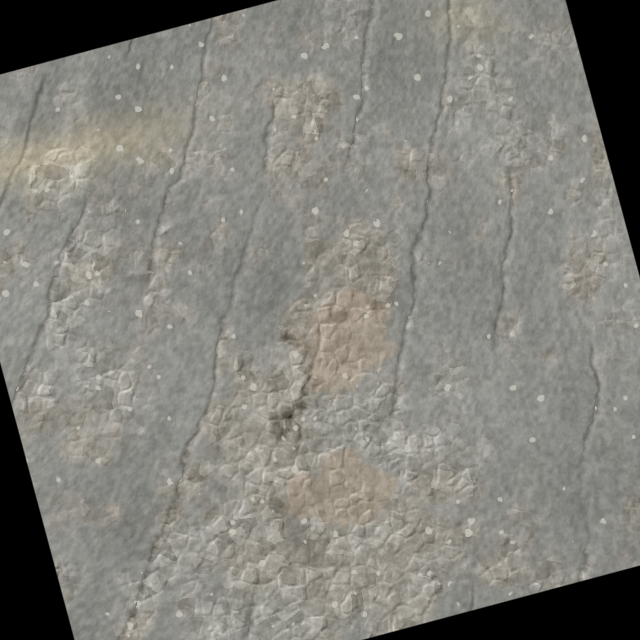
Write a WebGL 2 fragment shader that draws this texture.

```glsl
#version 300 es
precision highp float;
// Weathered grey asphalt: a tilted square slab with grooves, loose grit and a sandy hollow, on black.
#define TILT 0.2618
#define GROOVE_GAP 0.143
#define GROOVE_START 0.354
#define STONE_SCALE 44.0
#define SPECK_SCALE 62.0
#define RELIEF 0.34
#define GRAIN 0.17
#define ASPHALT vec3(0.538, 0.540, 0.520)
#define WORN vec3(0.635, 0.625, 0.590)
#define SAND vec3(0.640, 0.590, 0.525)
#define PALE vec3(0.800, 0.790, 0.750)

uniform vec2 u_resolution;
out vec4 outColor;

float hash(vec2 p) {
  vec3 q = fract(vec3(p.xyx) * 0.1031);
  q += dot(q, q.yzx + 33.33);
  return fract((q.x + q.y) * q.z);
}

float noise(vec2 p) {
  vec2 i = floor(p), f = fract(p);
  f = f * f * (3.0 - 2.0 * f);
  return mix(mix(hash(i), hash(i + vec2(1, 0)), f.x),
             mix(hash(i + vec2(0, 1)), hash(i + vec2(1, 1)), f.x), f.y);
}

float fbm(vec2 p) {
  float sum = 0.0, amp = 0.53;
  for (int i = 0; i < 4; i++) {
    sum += amp * noise(p);
    p = mat2(1.6, 1.2, -1.2, 1.6) * p + 17.3;
    amp *= 0.5;
  }
  return sum;
}

// Soft elliptical spot
float blob(vec2 p, vec2 centre, vec2 radius) {
  vec2 d = (p - centre) / radius;
  return exp(-dot(d, d));
}

// Angular stones: x = gap to the next stone, y = random tone
vec2 stones(vec2 p) {
  vec2 cell = floor(p);
  float near = 9.0, second = 9.0, tone = 0.0;
  for (int j = -1; j <= 1; j++) for (int i = -1; i <= 1; i++) {
    vec2 c = cell + vec2(i, j);
    float d = length(c + vec2(hash(c + 71.0), hash(c + 113.0)) - p);
    if (d < near) { second = near; near = d; tone = hash(c + 37.0); }
    else second = min(second, d);
  }
  return vec2(second - near, tone);
}

float height(vec2 p, float wear) {
  vec2 warped = p + 0.016 * (vec2(fbm(p * 45.0), fbm(p * 45.0 + 60.0)) - 0.5);
  vec2 s = stones(warped * STONE_SCALE);
  return 0.7 * fbm(p * 52.0) + wear * smoothstep(0.0, 0.4, s.x) * (0.1 + 0.4 * s.y);
}

// Sparse pale chips, one per chosen cell
float specks(vec2 p, float wear) {
  vec2 q = p * SPECK_SCALE, c = floor(q);
  vec2 centre = c + 0.35 + 0.3 * vec2(hash(c + 5.0), hash(c + 9.0));
  float radius = mix(0.12, 0.34, pow(hash(c + 21.0), 2.0));
  float d = length(q - centre) + 0.3 * (noise(q * 3.0) - 0.5);
  return step(0.965 - 0.05 * wear, hash(c)) * smoothstep(radius + 0.12, radius - 0.08, d);
}

void main() {
  vec2 p = gl_FragCoord.xy / u_resolution;

  // Lanes fan out: leaning on the left, upright on the right
  float lane = p.x - (p.y - 0.5) * mix(0.40, 0.0, p.x);
  float wiggle = 0.035 * (fbm(p * 13.0) - 0.5) + 0.012 * (fbm(p * 50.0) - 0.5);
  float track = (lane + wiggle - GROOVE_START) / GROOVE_GAP + 0.5;
  float side = (fract(track) - 0.5) * GROOVE_GAP;
  float presence = smoothstep(0.40, 0.62, noise(vec2(floor(track) * 7.0 + 2.0, p.y * 5.0)));
  presence = max(presence, 0.85 * blob(vec2(lane, p.y), vec2(GROOVE_START, 0.42), vec2(0.05, 0.32)));

  // Worn ground: streaks, patches and the broken area low in the middle
  float broken = blob(p, vec2(0.46, 0.32), vec2(0.13, 0.24))
               + 0.8 * blob(p, vec2(0.60, 0.08), vec2(0.34, 0.14))
               + 0.6 * blob(p, vec2(0.53, 0.82), vec2(0.10, 0.09));
  broken *= smoothstep(-0.02, 0.02, lane + wiggle - GROOVE_START);
  float debris = step(0.0, side) * exp(-side / 0.03) - 0.6 * step(side, 0.0) * exp(side / 0.03);
  float streak = fbm(vec2(lane * 17.0, p.y * 3.5));
  float wear = 0.45 * streak + 0.55 * fbm(p * 20.0) + 0.24 * broken + 0.09 * debris * presence;
  wear = smoothstep(0.47, 0.72, wear);

  // Base tone, grain and worn flakes
  float grain = fbm(vec2(lane * 150.0, p.y * 110.0)) - 0.5;
  vec3 col = ASPHALT + 0.09 * (fbm(p * 5.0) - 0.5) + 0.10 * (streak - 0.5);
  float vein = pow(1.0 - abs(2.0 * fbm(p * 34.0 + 8.0) - 1.0), 5.0);
  float warmth = smoothstep(0.4, 0.65, fbm(p * 9.0 + 40.0));
  vec3 worn = mix(WORN, SAND, 0.55 * warmth) + 0.09 * (vein - 0.5);
  col = mix(col, worn, 0.68 * wear);
  float stoneTone = stones(p * STONE_SCALE + 0.7 * fbm(p * 45.0)).y;
  col += 0.13 * wear * (stoneTone - 0.6);

  // Sandy hollow with a ragged rim
  float sand = max(blob(p, vec2(0.54, 0.455), vec2(0.078, 0.09)), blob(p, vec2(0.54, 0.23), vec2(0.085, 0.07)));
  sand = smoothstep(0.36, 0.55, sand + 0.8 * (fbm(p * 24.0 + 3.0) - 0.5));
  col = mix(col, SAND + 0.12 * (fbm(p * 60.0) - 0.5), 0.75 * sand);

  // Relief lit from the upper left
  vec2 toLight = vec2(-0.0026, 0.0030);
  float slope = height(p, wear) - height(p + toLight, wear);
  col += RELIEF * (0.32 + 0.45 * wear) * slope + GRAIN * grain;

  // Groove shadows, lit lips and dark pits beside the hollow
  float shadow = presence * exp(-pow(side / 0.0035, 2.0));
  float lip = presence * exp(-pow((side - 0.009) / 0.005, 2.0));
  col += 0.045 * lip - 0.10 * shadow;
  float pit = blob(p, vec2(0.455 + wiggle, 0.37), vec2(0.028, 0.14)) + 0.7 * blob(p, vec2(0.53, 0.52), vec2(0.06, 0.02));
  col -= 0.23 * pit * smoothstep(0.48, 0.66, fbm(p * 30.0 + 12.0));

  // Warm light across the upper left, with a faint spot at the top
  float band = exp(-pow((p.y - 0.74 - 0.22 * p.x) / 0.042, 2.0)) * smoothstep(0.42, 0.15, p.x);
  band += 0.7 * blob(p, vec2(0.73, 0.97), vec2(0.06, 0.04));
  col += vec3(0.13, 0.10, 0.045) * band * (0.4 + fbm(p * 16.0));

  col = mix(col, PALE, 0.75 * specks(p, wear));

  // Tilted slab outline
  vec2 r = mat2(cos(TILT), -sin(TILT), sin(TILT), cos(TILT)) * (p - 0.5);
  float edge = max(abs(r.x), abs(r.y)) - 0.5;
  float pixel = 1.0 / u_resolution.y;
  outColor = vec4(clamp(col, 0.0, 1.0) * smoothstep(pixel, -pixel, edge), 1.0);
}
```
